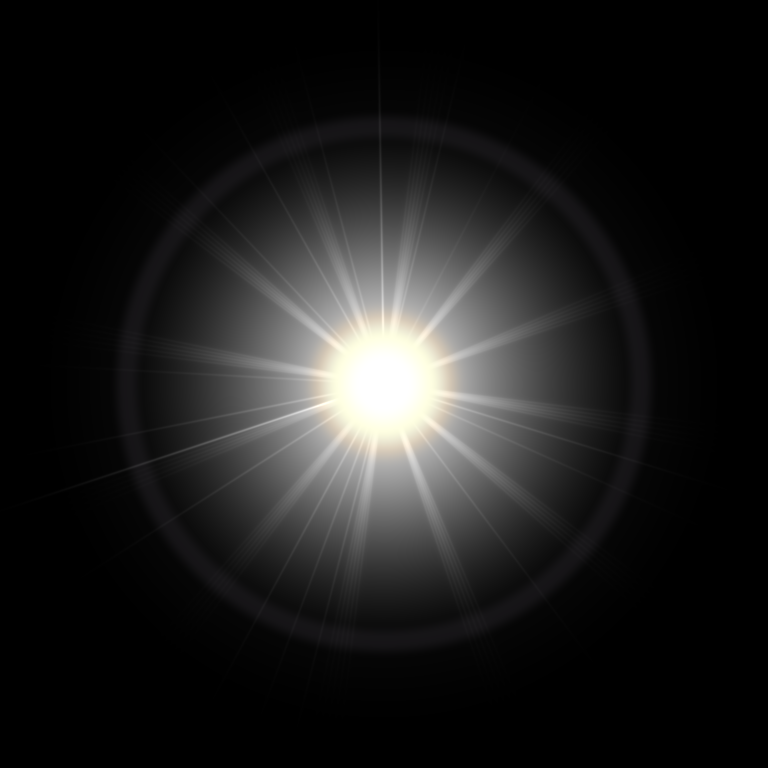
Write a WebGL 2 fragment shader that draws this background.

```glsl
#version 300 es
precision highp float;
// A white-hot star on black: a cream core, a grey halo, a thin outer ring,
// twelve evenly spaced bundles of fine rays and some scattered single rays.
// Everything is drawn in polar coordinates around the canvas centre.

uniform vec2 u_resolution;
out vec4 outColor;

// Single rays: direction in degrees, strength
const vec2 RAYS[16] = vec2[16](
    vec2(90.9, 1.5), vec2(76.6, 0.6), vec2(62.5, 0.3), vec2(104.7, 0.6),
    vec2(119.3, 0.7), vec2(133.6, 0.6), vec2(176.9, 0.5), vec2(191.2, 0.9),
    vec2(198.3, 1.9), vec2(212.6, 0.8), vec2(241.5, 0.8), vec2(249.6, 0.7),
    vec2(255.8, 0.7), vec2(306.9, 0.6), vec2(335.8, 0.5), vec2(342.9, 0.8));

float hash(float n) {
    return fract(sin(n * 127.1) * 43758.5453);
}

float bell(float x, float width) {
    return exp(-x * x / (width * width));
}

// Signed difference of two angles in degrees, wrapped to a period
float angleGap(float a, float b, float period) {
    return mod(a - b + 0.5 * period, period) - 0.5 * period;
}

// Thin line from the centre, given its angular gap in degrees
float rayLine(float gap, float r) {
    return abs(gap) < 90.0 ? bell(r * sin(radians(gap)), 0.0016) : 0.0;
}

// Bundles every 30 degrees: a soft wedge with five fine lines
float rayBundles(float angle, float r) {
    float gap = angleGap(angle, 20.7, 30.0);
    float sector = floor((angle - 5.7) / 30.0);
    float strength = 0.75 + 0.5 * hash(mod(sector, 12.0) + 3.0);
    float fade = 1.0 - smoothstep(0.08, 0.47, r);
    float lines = 0.0;
    for (int i = -2; i <= 2; i++) {
        lines += rayLine(gap - 1.1 * float(i), r);
    }
    float wedge = bell(gap, 2.6) * fade * fade;
    return strength * (0.085 * wedge + 0.045 * min(lines, 1.2) * fade);
}

float singleRays(float angle, float r) {
    float sum = 0.0;
    for (int i = 0; i < 16; i++) {
        float reach = 0.46 + 0.05 * RAYS[i].y;
        float fade = 1.0 - smoothstep(0.08, reach, r);
        float gap = angleGap(angle, RAYS[i].x, 360.0);
        sum += RAYS[i].y * rayLine(gap, r) * (0.09 * fade + 0.015 * step(r, reach) * (1.0 - r / reach));
    }
    return sum;
}

void main() {
    vec2 p = (gl_FragCoord.xy - 0.5 * u_resolution) / min(u_resolution.x, u_resolution.y);
    float r = length(p);
    float angle = degrees(atan(p.y, p.x + 1e-6));

    // Grey halo, a little weaker to the left and right
    float halo = 1.13 * pow(max(1.0 - r / 0.335, 0.0), 1.55);
    halo *= 1.0 - 0.05 * cos(radians(2.0 * angle)) * smoothstep(0.05, 0.15, r);
    vec3 color = vec3(halo);

    // Faint outer glow and ring
    color += 0.035 * (1.0 - smoothstep(0.28, 0.46, r));
    float ring = smoothstep(0.312, 0.332, r) * (1.0 - smoothstep(0.338, 0.358, r));
    color += vec3(0.058, 0.053, 0.062) * ring;

    // Rays
    color += rayBundles(angle, r) + singleRays(angle, r);

    // Warm rim, then the core from cream to white
    color += vec3(0.09, 0.04, -0.03) * bell(r - 0.084, 0.014);
    vec3 coreColor = mix(vec3(1.0), vec3(1.0, 1.0, 0.87), smoothstep(0.03, 0.07, r));
    color = mix(color, coreColor, 1.0 - smoothstep(0.058, 0.09, r));

    outColor = vec4(clamp(color, 0.0, 1.0), 1.0);
}
```
